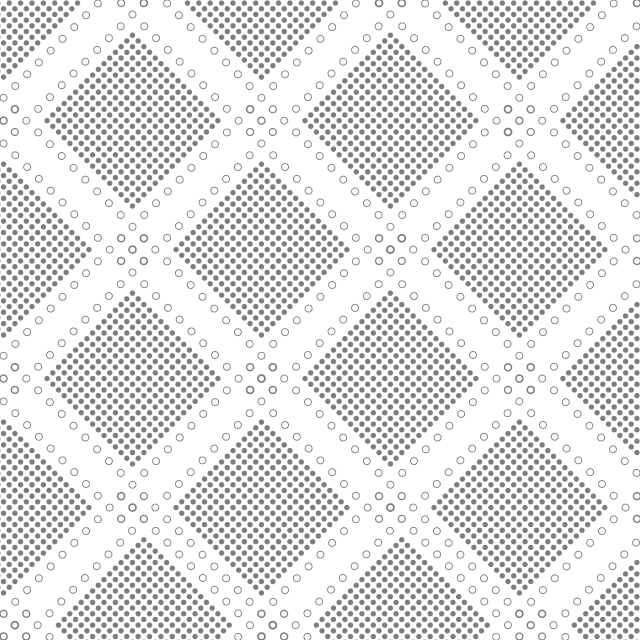
A three.js fragment shader for this pattern:

```glsl
// Staggered diamonds of small grey dots on white, each framed by a square of
// thin rings, with five-ring clusters where the frames meet. Every row is
// folded into one cell by fract; the lowest row sits slightly off the lattice.
#define REPEATS 2.4814
#define ORIGIN vec2(0.5137, 0.0136)
#define DOT_PITCH 0.04414
#define DOT_RADIUS 0.01030
#define RING_PITCH 0.04572
#define RING_RADIUS 0.01340
#define RING_STROKE 0.00355
#define CLUSTER_STEP 0.0440
#define ROW_SLIP vec2(0.0440, 0.0440)
#define INK vec3(0.49)
#define PAPER vec3(1.0)

varying vec2 vUv;

float hash(vec2 p) {
  vec3 q = fract(vec3(p.xyx) * 0.1031);
  q += dot(q, q.yzx + 33.33);
  return fract((q.x + q.y) * q.z);
}

// Area coverage of a disc edge, given the distance from its centre
float disc(float dist, float radius, float pixel) {
  return clamp(0.5 + (radius - dist) / pixel, 0.0, 1.0);
}

// Difference of two discs keeps hairline rings at their true weight
float ring(float dist, float stroke, float pixel) {
  return disc(dist, RING_RADIUS + 0.5 * stroke, pixel)
       - disc(dist, RING_RADIUS - 0.5 * stroke, pixel);
}

// 16 by 16 dots on a grid turned by 45 degrees
float dotDiamond(vec2 p, float pixel) {
  vec2 turned = vec2(p.x + p.y, p.x - p.y) / DOT_PITCH;
  vec2 n = clamp(floor(turned) + 0.5, -7.5, 7.5);
  vec2 centre = vec2(n.x + n.y, n.x - n.y) * 0.5 * DOT_PITCH;
  return disc(length(p - centre), DOT_RADIUS, pixel);
}

// Nine ring steps along each side, folded into one quadrant
float ringFrame(vec2 p, float pixel) {
  vec2 a = abs(p);
  float k = floor(5.0 + 0.5 * (a.x - a.y) / RING_PITCH);
  k = clamp(k, 0.0, 9.0);
  vec2 centre = vec2(k, 9.0 - k) * RING_PITCH;
  return ring(length(a - centre), RING_STROKE, pixel);
}

// A middle ring and four diagonal neighbours, with uneven stroke weight
float ringCluster(vec2 p, vec2 id, float pixel) {
  float outer = step(CLUSTER_STEP, abs(p.x) + abs(p.y));
  vec2 place = outer * sign(p);
  float weight = 1.15 + 0.75 * hash(id * 5.0 + place + 40.0);
  weight += 0.15 * (1.0 - outer);
  return ring(length(p - place * CLUSTER_STEP), RING_STROKE * weight, pixel);
}

void main() {
  vec2 p = vUv * REPEATS;
  float pixel = max(fwidth(p.x), 0.00001);
  float ink = 0.0;

  // Half-period rows, alternately offset by half a period
  for (int i = 0; i < 6; i++) {
    float row = float(i);
    vec2 q = p - ORIGIN - 0.5 * row * vec2(1.0);
    if (i == 0) q -= ROW_SLIP;
    vec2 cell = vec2(fract(q.x + 0.5) - 0.5, q.y);
    vec2 crossing = vec2(fract(q.x) - 0.5, q.y);
    vec2 id = vec2(floor(q.x) + floor(0.5 * row), row);

    ink = max(ink, dotDiamond(cell, pixel));
    ink = max(ink, ringFrame(cell, pixel));
    ink = max(ink, ringCluster(crossing, id, pixel));
  }

  gl_FragColor = vec4(mix(PAPER, INK, ink), 1.0);
}
```
